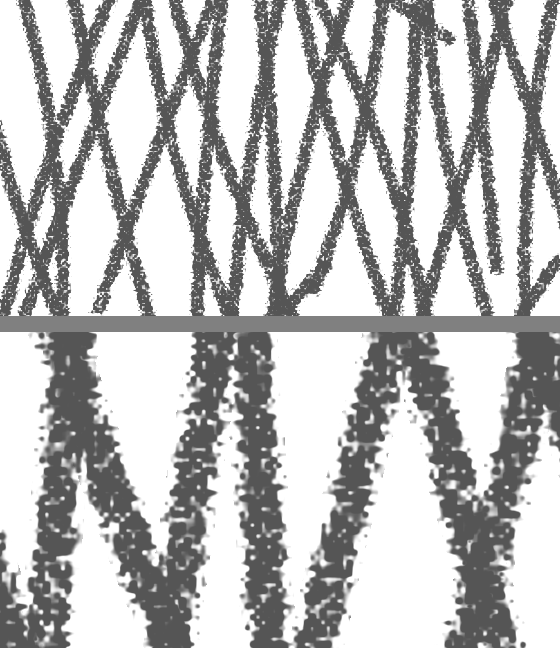
Top, the full canvas; bottom, a detail of the centre.
Write a Shadertoy shader that draws this pattern.

```glsl
// Grainy charcoal strokes crossing steeply on white paper.

#define STROKES 21          // long strokes across the canvas
#define STRAYS 3            // short slanted strokes near the borders
#define CORE 0.011          // half width of the dense part
#define RIM 0.029           // half width where the last grains fade
#define GRAIN 175.0         // grains per canvas height
#define LEAN 0.38           // greatest sideways drift of a stroke
#define BEND 0.17           // greatest curvature
#define RIM_LOSS 0.75       // how strongly the rim thins out
#define INK vec3(0.335)
#define PAPER vec3(1.0)

// Integer hash, 0 to 1
float hash(ivec2 cell, int seed) {
    uint h = uint(cell.x) * 1597u ^ uint(cell.y) * 51749u ^ uint(seed) * 7919u;
    h = h * 74779u + 28913u;
    h = ((h >> ((h >> 28) + 4u)) ^ h) * 27780u + h * 2801u;
    h = (h ^ (h >> 15)) * 73471u;
    h ^= h >> 13;
    return float(h & 65535u) / 65535.0;
}

float strokeRandom(int id, int channel) {
    return hash(ivec2(id + 3, channel + 11), 5);
}

// Smooth value noise
float noise(vec2 p, int seed) {
    ivec2 c = ivec2(floor(p));
    vec2 f = fract(p);
    f = f * f * (3.0 - 2.0 * f);
    float low = mix(hash(c, seed), hash(c + ivec2(1, 0), seed), f.x);
    float high = mix(hash(c + ivec2(0, 1), seed), hash(c + ivec2(1, 1), seed), f.x);
    return mix(low, high, f.y);
}

// Distance to a gently bent stroke running from top to bottom
float longStroke(vec2 p, int id, float aspect) {
    float jitter = strokeRandom(id, 0) - 0.5;
    float middle = aspect * (float(id) + 0.5 + 0.9 * jitter) / float(STROKES);
    float side = id % 2 == 0 ? -1.0 : 1.0;
    float lean = side * LEAN * mix(0.1, 1.0, strokeRandom(id, 1));
    float bend = BEND * (2.0 * strokeRandom(id, 2) - 1.0);
    float t = p.y - 0.5;
    float x = middle + lean * t + bend * t * t;
    float slope = lean + 2.0 * bend * t;
    float d = abs(p.x - x) * inversesqrt(1.0 + slope * slope);

    // A few strokes stop above the lower border
    float foot = strokeRandom(id, 3) > 0.85 ? 0.27 * strokeRandom(id, 4) : -1.0;
    return max(d, foot - p.y + CORE);
}

// Distance to a short slanted segment at the lower or upper border
float strayStroke(vec2 p, int id, float aspect) {
    bool upper = id % 2 == 1;
    vec2 center = vec2(aspect * (0.54 + 0.21 * float(id)), upper ? 0.94 : 0.08);
    float angle = (upper ? -0.5 : 0.9) + 0.2 * (strokeRandom(id, 7) - 0.5);
    vec2 dir = vec2(cos(angle), sin(angle));
    vec2 q = p - center;
    return length(q - dir * clamp(dot(q, dir), -0.11, 0.11));
}

// Ink opacity: dense core, speckles inside, scattered grains at the rim
float charcoal(vec2 p, float d, int seed) {
    float rim = smoothstep(CORE, RIM, d);
    float worn = smoothstep(0.75, 0.95, noise(p * 28.0, seed + 50));
    float grain = noise(p * GRAIN, seed);
    return smoothstep(-0.05, 0.4, grain - RIM_LOSS * rim - 0.22 * worn);
}

void mainImage(out vec4 fragColor, in vec2 fragCoord) {
    vec2 p = fragCoord / iResolution.y;
    float aspect = iResolution.x / iResolution.y;

    // Layer the strokes so that crossings become denser
    float bare = 1.0;
    for (int i = 0; i < STROKES + STRAYS; i++) {
        float d = i < STROKES ? longStroke(p, i, aspect)
                              : strayStroke(p, i - STROKES, aspect);
        if (d < RIM) bare *= 1.0 - charcoal(p, d, i + 1);
    }
    fragColor = vec4(mix(INK, PAPER, bare), 1.0);
}
```
